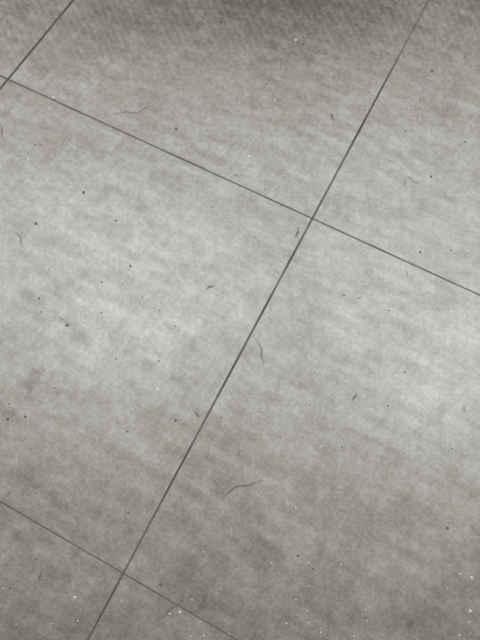
Write a WebGL 2 fragment shader that draws this texture.

```glsl
#version 300 es
precision highp float;
// Worn grey floor tiles seen at a slant: a projective map turns the canvas into
// tile units, where thin seams repeat. Fibrous noise, scuffs, specks and a soft
// sheen of light are layered as one tone, then mapped to a grey ramp.
uniform vec2 u_resolution;
out vec4 fragColor;

const vec3 SHADE = vec3(0.51, 0.495, 0.46);
const vec3 SHINE = vec3(0.77, 0.77, 0.75);
const vec3 SEAM = vec3(0.34, 0.33, 0.31);
const vec3 SCUFF = vec3(0.33, 0.32, 0.29);
const vec3 GLINT = vec3(0.86, 0.86, 0.83);

float hash(vec2 p) {
  return fract(sin(dot(p, vec2(127.1, 311.7))) * 43758.5453);
}

float noise(vec2 p) {
  vec2 i = floor(p), f = fract(p);
  f = f * f * (3.0 - 2.0 * f);
  float low = mix(hash(i), hash(i + vec2(1, 0)), f.x);
  float high = mix(hash(i + vec2(0, 1)), hash(i + vec2(1, 1)), f.x);
  return mix(low, high, f.y);
}

// Layered noise centred on zero
float fbm(vec2 p) {
  float sum = 0.0, amp = 0.5;
  for (int i = 0; i < 4; i++) {
    sum += amp * (noise(p) - 0.5);
    p = mat2(1.6, 1.2, -1.2, 1.6) * p + 7.3;
    amp *= 0.55;
  }
  return sum;
}

float glow(vec2 p, vec2 centre, vec2 radius) {
  vec2 d = (p - centre) / radius;
  return exp(-dot(d, d));
}

// Canvas to tile units; whole numbers lie on the seams
vec2 tilePlane(vec2 p) {
  vec3 h = vec3(p, 1.0);
  vec2 across = vec2(dot(vec3(1.179, -0.971, 0.836), h),
                     dot(vec3(-0.638, -1.395, 1.230), h));
  return across / dot(vec3(-0.018, -0.333, 1.0), h);
}

// Coverage of the nearest whole-number line, with its width in canvas units
float seam(float coord, float width, float px) {
  float slope = length(vec2(dFdx(coord), dFdy(coord))) / px;
  float d = abs(fract(coord + 0.5) - 0.5) / slope;
  return 1.0 - smoothstep(width * 0.5 - px * 0.5, width * 0.5 + px, d);
}

// Tapered, slightly bent stroke
float scratch(vec2 p, vec2 centre, float angle, float len, float width, float px) {
  vec2 q = p - centre;
  q = vec2(dot(q, vec2(cos(angle), sin(angle))), dot(q, vec2(-sin(angle), cos(angle))));
  float t = clamp(q.x / len, -1.0, 1.0);
  q.y += 0.15 * len * (t * t + 0.4 * sin(5.0 * t));
  float d = length(vec2(q.x - t * len, q.y));
  return (1.0 - smoothstep(0.0, width + px, d)) * (1.0 - t * t * 0.8);
}

// One round speck in some cells of a jittered grid
float specks(vec2 p, float cells, float share, float px) {
  vec2 g = p * cells, id = floor(g);
  vec2 centre = 0.3 + 0.4 * vec2(hash(id + 3.1), hash(id + 8.7));
  float radius = mix(0.0006, 0.0022, pow(hash(id + 5.9), 3.0));
  float d = length(fract(g) - centre) / cells;
  return step(hash(id), share) * (1.0 - smoothstep(radius - px * 0.5, radius + px, d));
}

// Broad light: a bright middle band, two sheens and a shadow at the far edge
float lighting(vec2 p) {
  float band = (p.y - 0.62 + 0.1 * p.x) / 0.40;
  float light = 0.49 + 0.205 * exp(-band * band);
  light += 0.075 * glow(p, vec2(0.22, 0.53), vec2(0.17, 0.13));
  light += 0.085 * glow(p, vec2(0.70, 0.41), vec2(0.20, 0.17));
  light += 0.03 * glow(p, vec2(0.60, 0.78), vec2(0.20, 0.12));
  return light - 0.11 * glow(p, vec2(0.43, 1.02), vec2(0.28, 0.11));
}

void main() {
  vec2 p = gl_FragCoord.xy / u_resolution.y;
  float px = 1.0 / u_resolution.y;
  vec2 tile = tilePlane(p);

  // Fibres along both tile axes, clouds and fine grain
  float tone = lighting(p) + 0.07 * fbm(p * 9.0);
  tone += 0.13 * fbm(tile * vec2(16.0, 46.0)) + 0.07 * fbm(tile * vec2(60.0, 20.0) + 31.0);
  tone += 0.05 * (noise(p * 230.0) - 0.5) + 0.04 * (noise(p * 420.0) - 0.5);
  float ribs = sin(dot(p, vec2(520.0, 250.0)) + 3.0 * noise(p * 14.0));
  tone += 0.014 * ribs * smoothstep(0.84, 0.98, p.y);
  vec3 color = mix(SHADE, SHINE, (tone - 0.50) / 0.26);

  // Smudges and specks, denser low on the left
  float worn = 0.4 + glow(p, vec2(0.05, 0.35), vec2(0.22, 0.25));
  color = mix(color, SCUFF, 0.22 * worn * smoothstep(0.16, 0.34, fbm(p * 17.0 + 4.0)));
  color = mix(color, SCUFF, 0.65 * specks(p, 42.0, 0.10 * worn, px));
  color = mix(color, GLINT, 0.8 * specks(p + 2.0, 55.0, 0.12 * smoothstep(0.2, 0.0, p.y), px));

  // Seams, uneven in strength and fading toward the far edge
  float fade = (0.75 + 0.5 * noise(p * 25.0)) * (1.0 - 0.55 * smoothstep(0.82, 0.97, p.y) * step(0.3, p.x));
  color = mix(color, SEAM, 0.78 * fade * seam(tile.x, 0.0026, px));
  color = mix(color, SEAM, 0.66 * fade * seam(tile.y, 0.0018, px));

  // Scattered scuff strokes
  for (int i = 0; i < 18; i++) {
    vec2 k = vec2(float(i), 2.7);
    vec2 centre = vec2(0.75 * hash(k), 0.88 * hash(k + 11.0));
    float len = mix(0.006, 0.034, pow(hash(k + 23.0), 2.0));
    float mark = scratch(p, centre, 6.283 * hash(k + 37.0), len, 0.0016, px);
    color = mix(color, SCUFF, mark * mix(0.2, 0.75, hash(k + 51.0)));
  }
  fragColor = vec4(clamp(color, 0.0, 1.0), 1.0);
}
```
